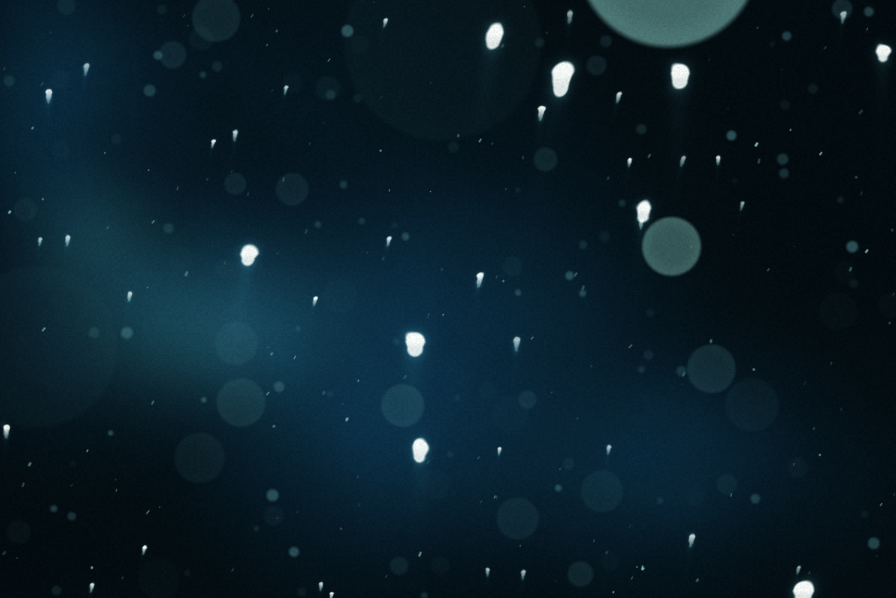
Write a WebGL 2 fragment shader that draws this background.

```glsl
#version 300 es
precision highp float;
// Night rain out of focus: soft blue haze, translucent bokeh discs, bright
// falling drops with fading tails and tiny slanted specks.
// Haze is Gaussians times value noise; the rest is hashed distance shapes.
uniform vec2 u_resolution;
out vec4 fragColor;

vec3 hash3(float n) {
    vec3 h = fract(vec3(n) * vec3(0.1031, 0.1030, 0.0973));
    h += dot(h, h.yzx + 33.33);
    return fract((h.xxy + h.yzz) * h.zyx);
}

float hash2(vec2 p) {
    vec3 h = fract(p.xyx * 0.1031);
    h += dot(h, h.yzx + 33.33);
    return fract((h.x + h.y) * h.z);
}

float noise(vec2 p) {
    vec2 i = floor(p), f = fract(p);
    f = f * f * (3.0 - 2.0 * f);
    return mix(mix(hash2(i), hash2(i + vec2(1, 0)), f.x),
               mix(hash2(i + vec2(0, 1)), hash2(i + vec2(1, 1)), f.x), f.y);
}

float fbm(vec2 p) {
    float sum = 0.0, amp = 0.5;
    for (int i = 0; i < 3; i++) {
        sum += amp * noise(p);
        p = mat2(1.6, 1.2, -1.2, 1.6) * p + 7.3;
        amp *= 0.5;
    }
    return sum;
}

float glow(vec2 p, vec2 center, vec2 size) {
    vec2 d = (p - center) / size;
    return exp(-dot(d, d));
}

// Filled disc with a blurred edge and a faint rim
float bokeh(vec2 p, vec2 center, float radius, float blur) {
    float d = length(p - center) - radius;
    float rim = exp(-pow((d + blur * 1.5) / (0.12 * radius + blur), 2.0));
    return smoothstep(blur, -blur, d) * (0.9 + 0.12 * rim);
}

void main() {
    vec2 p = gl_FragCoord.xy / u_resolution.y;
    vec2 area = vec2(u_resolution.x / u_resolution.y, 1.0);
    float soft = max(0.002, 0.8 / u_resolution.y);

    // Haze
    float haze = 0.07
        + 0.30 * glow(p, vec2(0.45, 0.80), vec2(0.42, 0.35))
        + 0.58 * glow(p, vec2(0.80, 0.48), vec2(0.26, 0.22))
        + 0.80 * glow(p, vec2(1.10, 0.22), vec2(0.27, 0.17))
        + 0.72 * glow(p, vec2(0.10, 0.85), vec2(0.16, 0.22))
        + 0.62 * glow(p, vec2(0.33, 0.46), vec2(0.32, 0.20))
        + 0.65 * glow(p, vec2(0.62, 0.25), vec2(0.22, 0.20));
    haze *= 0.65 + 0.75 * fbm(p * 4.0);
    vec3 color = mix(vec3(0.008, 0.036, 0.048), vec3(0.036, 0.162, 0.240), haze);
    color += vec3(0.058, 0.120, 0.110) * glow(p, vec2(0.34, 0.45), vec2(0.20, 0.12));
    color += vec3(0.040, 0.085, 0.080) * glow(p, vec2(0.16, 0.60), vec2(0.11, 0.10));

    // Large discs: two faint, two bright
    vec3 teal = vec3(0.24, 0.44, 0.47);
    color = mix(color, teal, 0.06 * bokeh(p, vec2(0.74, 0.93), 0.165, 0.006));
    color = mix(color, teal, 0.06 * bokeh(p, vec2(0.06, 0.42), 0.135, 0.006));
    vec3 paleGreen = vec3(0.30, 0.47, 0.46);
    color = mix(color, paleGreen, 0.95 * bokeh(p, vec2(1.117, 1.074), 0.152, 0.007));
    color = mix(color, paleGreen, 0.75 * bokeh(p, vec2(1.123, 0.588), 0.049, 0.004));

    // Scattered discs, the smaller the brighter and the softer
    for (int i = 0; i < 115; i++) {
        vec3 h = hash3(float(i) + 11.0), k = hash3(float(i) + 311.0);
        bool wide = i < 45;
        float radius = wide ? mix(0.015, 0.045, k.x * k.x) : mix(0.004, 0.010, k.x);
        float alpha = wide ? mix(0.04, 0.28, k.y * k.y) : mix(0.10, 0.65, k.y * k.y);
        color = mix(color, teal, alpha * bokeh(p, h.xy * area, radius, 0.0035));
    }

    // Falling drops: bright round head, fading taper, long faint tail
    for (int i = 0; i < 42; i++) {
        vec3 h = hash3(float(i) + 523.0), k = hash3(float(i) + 757.0);
        bool big = i < 9;
        float radius = big ? mix(0.011, 0.018, k.x) : mix(0.003, 0.0062, k.x * k.x);
        float len = radius * (big ? mix(0.3, 1.5, k.z) : 3.0);
        vec2 q = p - h.xy * area;
        q.x -= q.y * mix(0.02, 0.28, k.y);
        float t = clamp(-q.y / len, 0.0, 1.0);
        float d = length(q + vec2(0.0, t * len)) - radius * (1.0 - (big ? 0.25 : 0.6) * t);
        d += radius * 0.35 * (noise(q / radius + h.z * 40.0) - 0.5);
        float blur = big ? soft * 1.5 : soft;
        float body = smoothstep(blur, -blur, d) * (1.0 - (big ? 0.1 : 0.75) * t);
        float fall = max(-q.y, 0.0) / radius;
        float tail = exp(-pow(q.x / radius, 2.0) - fall * 0.25) * smoothstep(0.0, 2.0, fall);
        float halo = exp(-max(d, 0.0) / (0.35 * radius));
        color += vec3(0.08, 0.17, 0.18) * (0.4 * tail + 0.8 * halo);
        color = mix(color, vec3(0.95, 0.97, 0.96), body * (big ? 1.0 : mix(0.55, 1.0, h.z)));
    }

    // Tiny slanted specks
    for (int i = 0; i < 150; i++) {
        vec3 h = hash3(float(i) + 1201.0), k = hash3(float(i) + 1709.0);
        vec2 q = p - h.xy * area;
        vec2 slant = normalize(vec2(mix(0.1, 1.0, k.y), 1.0)) * 0.0025 * k.z;
        q -= slant * clamp(dot(q, slant) / max(dot(slant, slant), 1e-7), -1.0, 1.0);
        float speck = smoothstep(soft, -soft, length(q) - mix(0.0003, 0.0020, k.x * k.x));
        color = mix(color, vec3(0.60, 0.82, 0.82), speck * mix(0.2, 0.9, h.z * h.z));
    }

    // Fine grain
    color += (hash2(floor(p * 400.0)) - 0.5) * (0.012 + 0.05 * color);
    fragColor = vec4(clamp(color, 0.0, 1.0), 1.0);
}
```
